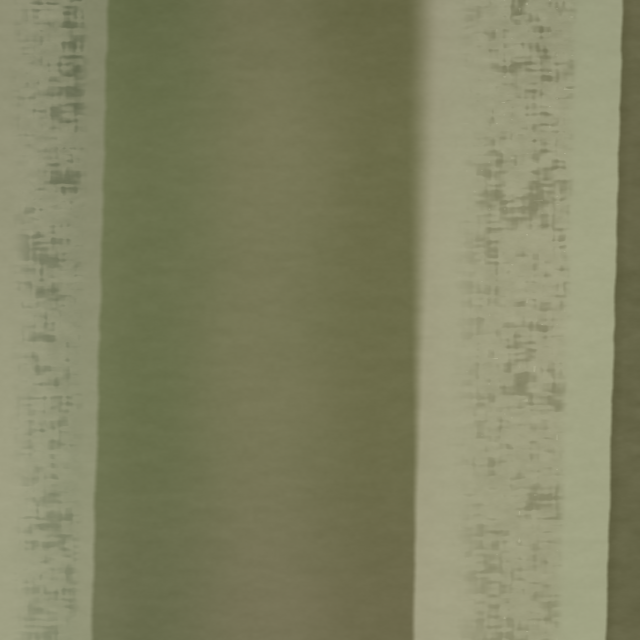
Reproduce this texture procedurally as a WebGL 1 fragment shader.

```glsl
precision highp float;
// Draped cloth with broad vertical olive and pale stripes, woven and worn in places.
uniform vec2 u_resolution;

#define LEFT_EDGE 0.143
#define FOLD_EDGE 0.646
#define RIGHT_EDGE 0.947
#define LEAN 0.026
#define EDGE_WOBBLE 0.003
#define WEAVE 0.026
#define WEAR 0.15
#define PALE vec3(0.636, 0.632, 0.518)
#define OLIVE vec3(0.425, 0.425, 0.292)
#define MOSS vec3(0.415, 0.438, 0.302)
#define KHAKI vec3(0.468, 0.466, 0.340)

float hash(vec2 p) {
  vec3 q = fract(vec3(p.xyx) * 0.1031);
  q += dot(q, q.yzx + 33.33);
  return fract((q.x + q.y) * q.z);
}

float noise(vec2 p) {
  vec2 i = floor(p), f = fract(p);
  f = f * f * (3.0 - 2.0 * f);
  return mix(mix(hash(i), hash(i + vec2(1.0, 0.0)), f.x),
             mix(hash(i + vec2(0.0, 1.0)), hash(i + vec2(1.0, 1.0)), f.x), f.y);
}

// Layered noise, centred on zero
float fbm(vec2 p) {
  float sum = 0.0, amp = 0.5;
  for (int i = 0; i < 4; i++) {
    sum += amp * (noise(p) - 0.5);
    p = p * 2.03 + 17.3;
    amp *= 0.5;
  }
  return sum;
}

// Olive stripe: moss on the left, khaki in the middle, olive at the fold
vec3 oliveStripe(vec2 p) {
  float x = p.x + 0.05 * fbm(p * vec2(5.0, 4.0));
  vec3 c = mix(MOSS, KHAKI, smoothstep(0.24, 0.41, x));
  c = mix(c, OLIVE, smoothstep(0.43, 0.59, x));
  c += 0.020 * (1.0 - smoothstep(0.15, 0.22, p.x));
  c -= vec3(0.028, 0.028, 0.022) * smoothstep(0.75, 1.05, p.y);
  c -= vec3(0.0, 0.012, -0.004) * (1.0 - smoothstep(0.0, 0.4, p.y));
  return c;
}

// Worn threads: short dark dashes and streaks over faint mottling
float wornThreads(vec2 p) {
  vec2 q = p + 0.006 * vec2(fbm(p * 40.0), fbm(p * 40.0 + 60.0));
  float dashes = noise(q * vec2(48.0, 190.0));
  float streaks = noise(q * vec2(170.0, 40.0) + 41.0);
  float patches = noise(q * vec2(26.0, 18.0) + 9.0);
  float dark = smoothstep(0.55, 0.95, dashes * 0.5 + streaks * 0.3 + patches * 0.4);
  return 0.45 * fbm(q * vec2(60.0, 110.0) + 3.0) - 0.75 * dark + 0.12;
}

void main() {
  vec2 p = gl_FragCoord.xy / u_resolution;
  float wobble = EDGE_WOBBLE * 2.0 * fbm(vec2(p.y * 42.0, 3.0));
  float lean = LEAN * p.y;
  float leftEdge = LEFT_EDGE + lean + wobble;
  float foldEdge = FOLD_EDGE + 0.016 * p.y + 0.5 * wobble;
  float rightEdge = RIGHT_EDGE + lean - 0.7 * wobble;

  // Pale left stripe, shaded toward the top and toward its seam
  vec3 leftPale = mix(PALE - vec3(0.012, 0.006, 0.004), vec3(0.565, 0.565, 0.460),
                      smoothstep(0.1, 1.0, p.y));
  leftPale -= vec3(0.050, 0.044, 0.046) * smoothstep(0.01, 0.13, p.x - lean);
  float leftWorn = smoothstep(0.01, 0.06, p.x)
                 * (1.0 - smoothstep(0.105, 0.13, p.x - 0.6 * lean));
  leftPale -= vec3(0.022, 0.018, 0.016) * leftWorn;

  // Pale right stripe with a worn middle and a smooth border
  vec3 rightPale = PALE;
  rightPale -= vec3(0.032, 0.030, 0.024) * smoothstep(0.6, 1.05, p.y);
  float rightWorn = smoothstep(0.69, 0.78, p.x - 0.4 * lean)
                  * (1.0 - smoothstep(0.862, 0.882, p.x - lean));
  rightPale -= vec3(0.030, 0.030, 0.032) * rightWorn;
  rightPale += vec3(-0.002, 0.010, 0.002) * smoothstep(0.85, 0.89, p.x - lean);

  // Worn areas, deeper toward the top, with a few bright flecks
  float threads = wornThreads(p);
  float wearDepth = WEAR * (0.6 + 0.4 * p.y);
  leftPale += wearDepth * threads * leftWorn * vec3(1.05, 0.95, 0.9);
  rightPale += wearDepth * threads * rightWorn;
  float fleck = smoothstep(0.93, 1.0, noise(p * vec2(85.0, 150.0) + 5.0));
  rightPale += 0.06 * fleck * rightWorn;

  // Join the stripes; the fold blurs toward the top
  float seam = 0.005;
  float foldSoft = mix(0.005, 0.028, smoothstep(0.1, 1.0, p.y));
  vec3 c = mix(leftPale, oliveStripe(p), smoothstep(-seam, seam, p.x - leftEdge));
  float fold = smoothstep(-foldSoft, foldSoft, p.x - foldEdge);
  c = mix(c, rightPale, fold);
  c -= vec3(0.014, 0.024, 0.018) * fold * (1.0 - smoothstep(0.0, 0.06, p.x - foldEdge))
     * (0.4 + 0.6 * p.y);

  // Dark strip past the right seam, deepest along the seam
  vec3 darkStrip = vec3(0.400, 0.395, 0.282) + 0.05 * fbm(p * vec2(30.0, 70.0));
  darkStrip -= 0.025 * (1.0 - smoothstep(0.0, 0.02, p.x - rightEdge));
  c = mix(c, darkStrip, smoothstep(-0.0035, 0.0035, p.x - rightEdge));

  // Broken, slightly wavy weave and slow colour drift over the whole cloth
  vec2 w = p + vec2(0.0, 0.012 * fbm(p * 9.0 + 70.0));
  c += WEAVE * fbm(w * vec2(26.0, 85.0) + 7.0);
  c += 0.7 * WEAVE * fbm(p * vec2(120.0, 150.0));
  c += vec3(0.022, 0.012, 0.018) * fbm(p * vec2(6.0, 8.0) + 23.0);
  gl_FragColor = vec4(clamp(c, 0.0, 1.0), 1.0);
}
```
